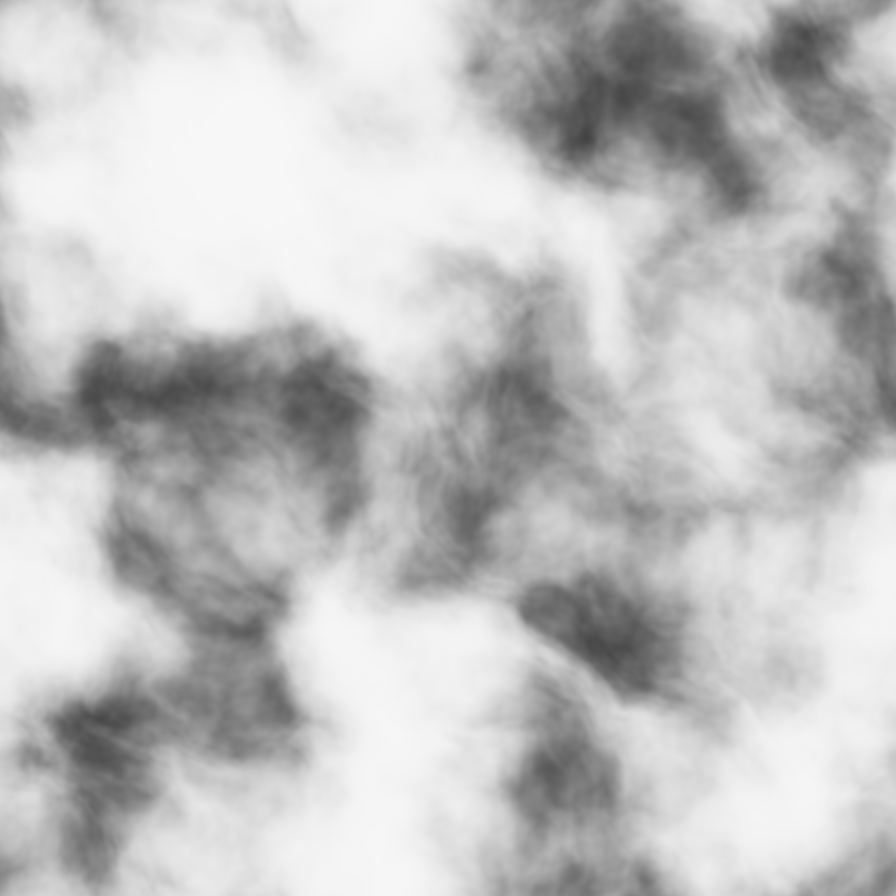
Reproduce this texture procedurally as a WebGL 2 fragment shader.

```glsl
#version 300 es
precision highp float;
precision highp int;

// Soft grey cloud cover that tiles: broad masses from a sum of whole-number
// waves with random phases, bent by wrapping gradient noise, then mottled
// with finer noise and diagonal wisps and passed through a soft tone curve.

uniform vec2 u_resolution;
out vec4 fragColor;

const float TAU = 6.2831853;
const uint  SEED = 23u;

const int   MAX_WAVES = 3;         // highest wave count across the tile
const float MASS_WAVES = 1.7;      // dominant wave count of the masses
const float MASS_WEIGHT = 0.85;

const float WARP_CELLS = 4.0;
const float WARP_AMOUNT = 0.09;
const float DETAIL_CELLS = 6.0;
const float DETAIL_WEIGHT = 1.7;
const float DETAIL_WARP = 0.25;    // share of the bend felt by the detail
const float WISP_CELLS = 3.0;
const float WISP_WEIGHT = 0.85;
const mat2  WISP_SHEAR = mat2(2.0, 1.0, 1.0, 2.0); // whole numbers keep the wrap
const float GAIN = 0.5;            // amplitude ratio between octaves

const float TONE_MIDDLE = 0.55;
const float TONE_RANGE = 0.42;
const float TONE_SLOPE = 0.82;
const float TONE_CENTER = -0.96;

uint scramble(uint v) {
    v = v * 747796405u + 2891336453u;
    v = ((v >> ((v >> 28u) + 4u)) ^ v) * 277803737u;
    return (v >> 22u) ^ v;
}

// Random value in 0..1 for a lattice cell and a layer seed.
float hash(ivec2 cell, uint seed) {
    uint h = scramble(uint(cell.x) + scramble(uint(cell.y) + scramble(seed + SEED)));
    return float(h >> 8u) / 16777216.0;
}

// Slope contribution of one lattice corner, wrapped to the period.
float corner(vec2 cell, vec2 offset, float period, uint seed) {
    float angle = TAU * hash(ivec2(mod(cell, period)), seed);
    return dot(vec2(cos(angle), sin(angle)), offset);
}

float gradientNoise(vec2 p, float period, uint seed) {
    vec2 cell = floor(p);
    vec2 f = p - cell;
    vec2 w = f * f * f * (f * (f * 6.0 - 15.0) + 10.0);
    vec2 e = vec2(1.0, 0.0);
    float low = mix(corner(cell, f, period, seed),
                    corner(cell + e.xy, f - e.xy, period, seed), w.x);
    float high = mix(corner(cell + e.yx, f - e.yx, period, seed),
                     corner(cell + e.xx, f - e.xx, period, seed), w.x);
    return mix(low, high, w.y);
}

float fbm(vec2 p, float cells, int octaves, uint seed) {
    float sum = 0.0;
    float amplitude = 1.0;
    for (int i = 0; i < octaves; i++) {
        sum += amplitude * gradientNoise(p * cells, cells, seed + uint(i));
        cells *= 2.0;
        amplitude *= GAIN;
    }
    return sum;
}

// Broad light and dark masses with zero mean and unit variance.
float masses(vec2 p) {
    float sum = 0.0;
    float power = 0.0;
    for (int ky = 0; ky <= MAX_WAVES; ky++) {
        for (int kx = -MAX_WAVES; kx <= MAX_WAVES; kx++) {
            if (ky == 0 && kx <= 0) continue; // mirrored waves are redundant
            vec2 k = vec2(kx, ky);
            float away = length(k) - MASS_WAVES;
            float amplitude = exp(-away * away);
            float phase = hash(ivec2(kx + MAX_WAVES, ky), 90u);
            sum += amplitude * cos(TAU * (dot(k, p) + phase));
            power += 0.5 * amplitude * amplitude;
        }
    }
    return sum * inversesqrt(power);
}

void main() {
    vec2 p = gl_FragCoord.xy / u_resolution;

    // Bend the plane so that edges fray.
    vec2 warp = WARP_AMOUNT * vec2(fbm(p, WARP_CELLS, 4, 10u), fbm(p, WARP_CELLS, 4, 20u));
    vec2 bent = p + warp;

    // Layer the masses, the mottled detail and the diagonal wisps.
    float density = MASS_WEIGHT * masses(bent)
                  + DETAIL_WEIGHT * fbm(p + DETAIL_WARP * warp, DETAIL_CELLS, 5, 30u)
                  + WISP_WEIGHT * fbm(WISP_SHEAR * bent, WISP_CELLS, 4, 40u);

    // The curve flattens bright areas and keeps texture in the dark ones.
    float tone = TONE_MIDDLE + TONE_RANGE * tanh(TONE_SLOPE * (density - TONE_CENTER));
    fragColor = vec4(vec3(tone), 1.0);
}
```
